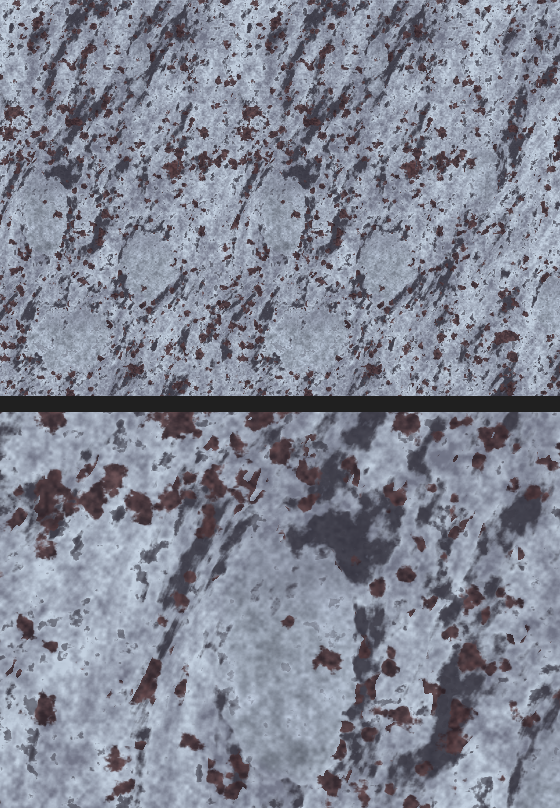
Top, the full canvas; bottom, a detail of the centre.
Give the GLSL for this texture, as a WebGL 1 fragment shader.

```glsl
precision highp float;
// Blue-grey granite slab: slanted dark veins, garnet specks and pale oval nodules, tiled across.
uniform vec2 u_resolution;

const float TILE = 0.601;   // tile width relative to canvas height
const float COPIES = 2.0;   // identical tiles before the slab changes
const float SLANT = 0.38;   // sideways lean of the veins

const vec3 PALE = vec3(0.75, 0.80, 0.86);
const vec3 SLATE = vec3(0.46, 0.475, 0.545);
const vec3 VEIN = vec3(0.22, 0.215, 0.26);
const vec3 NODULE = vec3(0.61, 0.65, 0.71);
const vec3 GARNET = vec3(0.37, 0.255, 0.265);
const vec3 GARNET_DARK = vec3(0.20, 0.15, 0.17);

float hash(vec2 c, float seed) {
  return fract(sin(dot(c, vec2(127.1, 311.7)) + seed * 74.7) * 43758.55);
}

// Repeats lattice columns in the first tiles, then lets them run on freely
vec2 wrapCell(vec2 c, float n) {
  float repeated = c.x - n * floor((c.x + 0.5) / n);
  return vec2(c.x < COPIES * n ? repeated : c.x, c.y);
}

float noise(vec2 p, vec2 cells, float seed) {
  vec2 g = p * cells;
  vec2 c = floor(g);
  vec2 f = g - c;
  f = f * f * (3.0 - 2.0 * f);
  float a = hash(wrapCell(c, cells.x), seed);
  float b = hash(wrapCell(c + vec2(1.0, 0.0), cells.x), seed);
  float d = hash(wrapCell(c + vec2(0.0, 1.0), cells.x), seed);
  float e = hash(wrapCell(c + vec2(1.0, 1.0), cells.x), seed);
  return mix(mix(a, b, f.x), mix(d, e, f.x), f.y);
}

// Layered noise centred on zero
float fbm(vec2 p, vec2 cells, float seed) {
  float sum = 0.0, amp = 0.5;
  for (int i = 0; i < 4; i++) {
    sum += amp * (noise(p, cells, seed + float(i)) - 0.5);
    cells *= 2.0;
    amp *= 0.55;
  }
  return sum;
}

// Offset from the nearest of the allowed copies of a centre
vec2 offsetFrom(vec2 p, vec2 center, float copies) {
  float k = clamp(floor(p.x - center.x + 0.5), 0.0, copies - 1.0);
  return p - center - vec2(k, 0.0);
}

// Adds a nodule: bends the veins round it, then marks its body, rim and shaded top
void addNodule(vec2 p, vec2 center, vec2 radii, float copies, float strength, float ragged,
               inout vec2 flow, inout float body, inout float rim, inout float shade) {
  vec2 d = offsetFrom(p, center, copies);
  float r = length(d / radii);
  flow -= d * 0.5 * strength * exp(-r * r * 0.8);
  float edge = r - 1.0 + ragged;
  float inside = strength * (1.0 - smoothstep(-0.15, 0.1, edge));
  body = max(body, inside);
  rim = max(rim, strength * exp(-pow((edge - 0.1) / 0.1, 2.0)));
  shade = max(shade, inside * smoothstep(0.1, 0.75, d.y / radii.y));
}

float clump(vec2 p, vec2 center, float radius, float copies, float ragged) {
  float r = length(offsetFrom(p, center, copies) * vec2(0.8, 1.1));
  return 1.0 - smoothstep(-0.005, 0.005, r - radius + ragged);
}

float garnets(vec2 p, float n, float density, float ragged) {
  vec2 g = p * n;
  float cover = 0.0;
  for (int j = -1; j <= 1; j++) {
    for (int i = -1; i <= 1; i++) {
      vec2 c = floor(g) + vec2(float(i), float(j));
      vec2 w = wrapCell(c, n);
      vec2 center = c + 0.5 + 0.7 * (vec2(hash(w, 1.0), hash(w, 2.0)) - 0.5);
      float radius = mix(0.2, 0.5, hash(w, 4.0));
      float edge = length(g - center) + ragged - radius;
      cover = max(cover, step(hash(w, 3.0), density) * (1.0 - smoothstep(-0.12, 0.12, edge)));
    }
  }
  return cover;
}

void main() {
  vec2 p = gl_FragCoord.xy / (u_resolution.y * TILE);
  float rough = fbm(p, vec2(24.0), 11.0);
  float chip = fbm(p, vec2(64.0), 15.0);
  float grain = 1.1 * chip + 0.5 * (noise(p, vec2(173.0), 3.0) - 0.5);

  // Nodules and the flow around them
  vec2 flow = p;
  float body = 0.0, rim = 0.0, shade = 0.0;
  float wob = rough * 0.6;
  addNodule(p, vec2(0.19, 0.775), vec2(0.10, 0.17), COPIES, 1.0, wob, flow, body, rim, shade);
  addNodule(p, vec2(0.63, 0.545), vec2(0.11, 0.145), COPIES, 1.0, wob, flow, body, rim, shade);
  addNodule(p, vec2(0.29, 0.237), vec2(0.165, 0.135), COPIES, 1.0, wob, flow, body, rim, shade);
  addNodule(p, vec2(0.58, 1.38), vec2(0.05, 0.12), COPIES, 0.6, wob, flow, body, rim, shade);
  addNodule(p, vec2(2.03, 0.93), vec2(0.065, 0.12), 1.0, 0.7, wob, flow, body, rim, shade);
  addNodule(p, vec2(2.35, 0.375), vec2(0.10, 0.12), 1.0, 1.0, wob, flow, body, rim, shade);

  // Slanted, gently wavering vein space
  flow.x -= SLANT * (flow.y - 0.83);
  flow += vec2(0.08, 0.12) * (vec2(noise(flow, vec2(5.0, 4.0), 21.0),
                                   noise(flow, vec2(9.0, 4.0), 25.0)) - 0.5);
  float broad = fbm(flow, vec2(5.0, 2.0), 31.0);
  float fine = fbm(flow, vec2(22.0, 11.0), 41.0);
  float fleck = fbm(flow, vec2(46.0, 24.0), 51.0);
  float streak = fbm(flow, vec2(19.0, 8.0), 61.0) + 0.35 * broad + 0.13 * rim - 0.3 * body;

  // Mottled ground, nodules, veins
  float light = 0.57 + 1.1 * fine - 0.5 * broad + 1.0 * fleck + 0.8 * grain;
  vec3 color = mix(SLATE, PALE, clamp(light, 0.0, 1.0));
  vec3 stone = NODULE * (1.0 + 0.4 * rough + 0.35 * grain + 0.3 * fleck);
  color = mix(color, mix(stone, SLATE, 0.5 * shade), 0.8 * body);
  float vein = smoothstep(0.03, 0.29, streak + 0.8 * fleck + 0.5 * chip);
  color = mix(color, VEIN, 0.92 * vein);
  float pits = smoothstep(0.17, 0.27, chip + 0.5 * fleck);
  color = mix(color, VEIN, 0.6 * pits * (1.0 - 0.4 * body));

  // Garnet specks gather along the veins, with a few larger clumps
  float density = (0.06 + 0.18 * smoothstep(-0.06, 0.12, streak)) * (1.0 - body);
  float ragged = 0.9 * rough + 1.3 * chip;
  float red = max(garnets(p, 30.0, density, ragged),
                  garnets(p + vec2(0.0, 7.3), 46.0, density * 0.8, ragged));
  ragged = 0.08 * rough + 0.06 * chip;
  red = max(red, clump(p, vec2(0.06, 1.19), 0.028, COPIES, ragged));
  red = max(red, clump(p, vec2(0.045, 1.11), 0.025, COPIES, ragged));
  red = max(red, clump(p, vec2(0.73, 0.96), 0.037, COPIES, ragged));
  red = max(red, clump(p, vec2(2.13, 0.25), 0.032, 1.0, ragged));
  vec3 gem = mix(GARNET_DARK, GARNET, clamp(0.6 + 1.3 * grain + rough, 0.0, 1.0));
  color = mix(color, gem, 0.9 * red);

  gl_FragColor = vec4(color + 0.06 * grain, 1.0);
}
```
